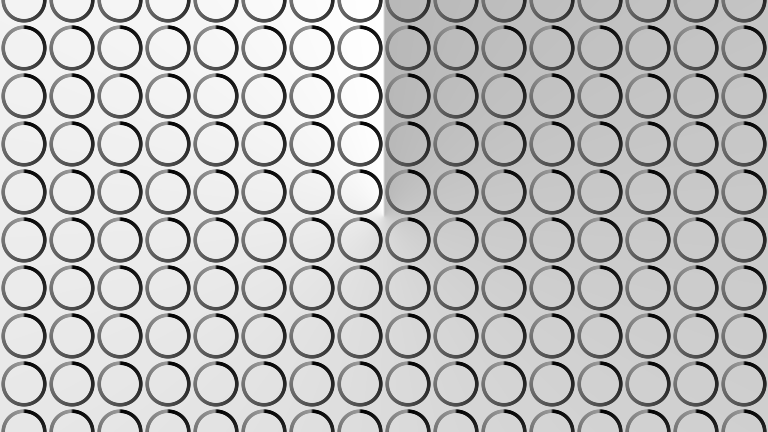
Reproduce this pattern procedurally as a WebGL 1 fragment shader.

```glsl
precision highp float;

// Draws a 16 by 9 grid of thin rings over a grey backdrop.
// Backdrop and rings share one clockwise angular sweep that starts at twelve
// o'clock; the rings repeat it in every cell of the grid.

uniform vec2 u_resolution;

const float TAU = 6.2831853;
const float ROWS = 9.0;
const float RING_RADIUS = 0.433;
const float RING_WIDTH = 0.078;

// Clockwise turn from 0 to 1, starting upward, with a softened seam
float clockwiseSweep(vec2 p, float pixel) {
    float turn = atan(-p.x, -p.y - 1e-5) / TAU + 0.5;
    float seam = step(0.0, p.y) * (1.0 - smoothstep(0.0, pixel, abs(p.x)));
    return mix(turn, 0.5, seam);
}

// Antialiased coverage of a circular band
float ringMask(vec2 p, float radius, float width, float pixel) {
    float d = abs(length(p) - radius) - 0.5 * width;
    return 1.0 - smoothstep(-0.5 * pixel, 0.5 * pixel, d);
}

void main() {
    // Cell units, measured from the middle of the canvas
    float pixel = ROWS / u_resolution.y;
    vec2 p = (gl_FragCoord.xy - 0.5 * u_resolution) * pixel;
    vec2 cell = fract(p) - 0.5;

    // Sweep across the whole canvas, then one inside each ring
    float backdrop = mix(0.72, 1.0, clockwiseSweep(p, pixel));
    float ringShade = mix(0.0, 0.6, clockwiseSweep(cell, pixel));

    float mask = ringMask(cell, RING_RADIUS, RING_WIDTH, pixel);
    gl_FragColor = vec4(vec3(mix(backdrop, ringShade, mask)), 1.0);
}
```
